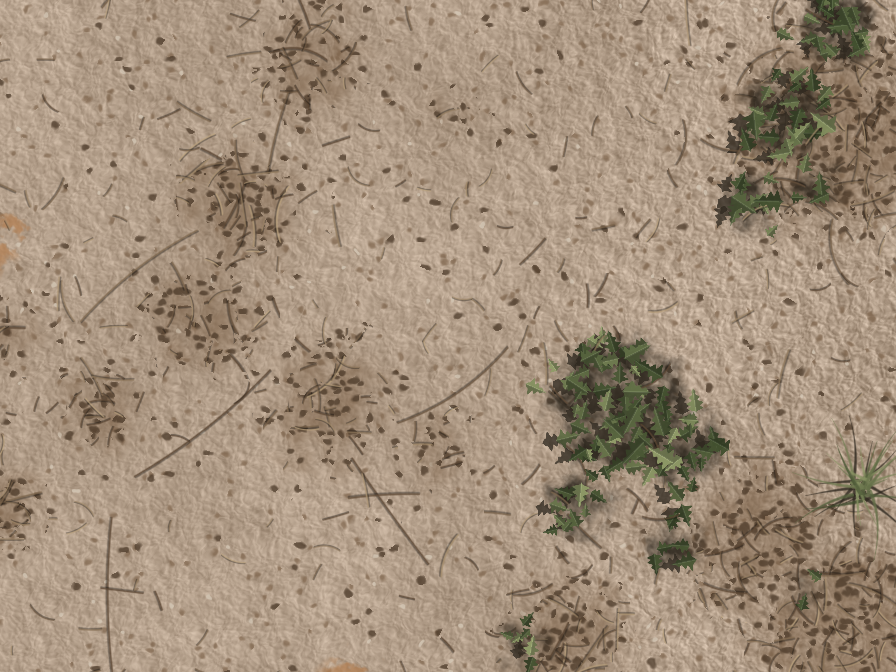
Give the GLSL for this texture, as a Shadertoy shader.

```glsl
const float TAU = 6.2831853;
const vec3 SAND_PALE = vec3(.745, .665, .585);
const vec3 SAND_DULL = vec3(.635, .555, .475);
const vec3 HUMUS = vec3(.49, .39, .295);
const vec3 CLAY = vec3(.70, .49, .31);
const vec3 CRUMB = vec3(.29, .22, .155);
const vec3 STRAW = vec3(.77, .67, .52);
const vec3 TWIG = vec3(.35, .265, .19);
const vec3 SHADE = vec3(.18, .155, .12);
const vec3 LEAF_DEEP = vec3(.24, .29, .17);
const vec3 LEAF_PALE = vec3(.54, .58, .39);

// Patches as centre and radius
const vec3 LITTER[13] = vec3[13](
    vec3(.47, .91, .10), vec3(.35, .69, .11), vec3(.29, .53, .11), vec3(.50, .40, .10),
    vec3(.15, .39, .09), vec3(.67, .83, .06), vec3(.00, .25, .07), vec3(.01, .50, .06),
    vec3(.65, .33, .07), vec3(1.13, .21, .13), vec3(.82, .04, .11), vec3(1.25, .80, .17),
    vec3(1.25, .08, .15));
const vec3 PLANTS[10] = vec3[10](
    vec3(1.25, .96, .07), vec3(1.17, .83, .075), vec3(1.12, .70, .055), vec3(1.21, .73, .045),
    vec3(.92, .40, .115), vec3(1.01, .34, .075), vec3(.86, .25, .06), vec3(1.00, .19, .05),
    vec3(.78, .04, .045), vec3(1.20, .12, .035));

vec4 hash4(vec2 c) {
    vec4 q = fract(c.xyxy * vec4(.1031, .1030, .0973, .1099));
    q += dot(q, q.wzxy + 33.33);
    return fract((q.xxyz + q.yzzw) * q.zywx);
}

mat2 turn(float a) { return mat2(cos(a), sin(a), -sin(a), cos(a)); }

float waves(vec2 p) {
    float sum = 0., amp = .45;
    for (int i = 0; i < 5; i++) {
        p = turn(.9) * p * 1.7 + 1.3;
        sum += amp * sin(p.x + 1.6 * sin(p.y));
        amp *= .65;
    }
    return sum;
}

// Cellular noise: nearest distance and random value of that cell
vec2 cells(vec2 p) {
    vec2 best = vec2(9., 0.);
    for (int k = 0; k < 9; k++) {
        vec2 id = floor(p) + vec2(k % 3 - 1, k / 3 - 1);
        vec4 h = hash4(id + 57.);
        float d = length(id + h.xy - p);
        if (d < best.x) best = vec2(d, h.z);
    }
    return best;
}

float litterDepth(vec2 p) {
    float depth = -1.;
    for (int i = 0; i < 13; i++) depth = max(depth, LITTER[i].z - length(p - LITTER[i].xy));
    return depth;
}

float plantDepth(vec2 p) {
    float depth = -1.;
    for (int i = 0; i < 10; i++) depth = max(depth, PLANTS[i].z - length(p - PLANTS[i].xy));
    return depth;
}

float soilHeight(vec2 p) {
    return -.5 * cells(p * 36.).x - .32 * cells(p * 85.).x - .24 * cells(p * 165.).x;
}

// Curved stalks, one per cell where the density allows
void addStraws(inout vec3 col, vec2 p, float scale, float width, float density, float soft, float seed) {
    for (int k = 0; k < 9; k++) {
        vec2 id = floor(p * scale) + vec2(k % 3 - 1, k / 3 - 1);
        vec4 h = hash4(id + seed), g = hash4(id + seed + 91.);
        if (g.x > density) continue;
        vec2 q = turn(h.z * TAU) * (p * scale - id - h.xy);
        q.y += (h.w - .5) * q.x * q.x;
        float over = max(abs(q.x) - mix(.2, .7, g.y), 0.);
        float d = length(vec2(over, q.y)) / scale;
        float under = length(vec2(over, q.y + width * scale * 1.5)) / scale;
        col *= 1. - .35 * smoothstep(width * 2.5, 0., under);
        col = mix(col, mix(TWIG, STRAW, g.z * g.z), .8 * smoothstep(width + soft, width - soft, d));
    }
}

// Jagged leaves, or their cast shadows
void addLeaves(inout vec3 col, vec2 p, float scale, float soft, float seed, bool shadow) {
    for (int k = 0; k < 9; k++) {
        vec2 id = floor(p * scale) + vec2(k % 3 - 1, k / 3 - 1);
        vec4 h = hash4(id + seed), g = hash4(id + seed + 37.);
        if (g.x > .8 * smoothstep(-.015, .055, plantDepth((id + h.xy) / scale))) continue;
        vec2 q = turn(h.z * TAU) * (p * scale - id - h.xy) / mix(.45, .75, g.y);
        float halfWidth = .4 * (1. - q.x) * smoothstep(-1., -.45, q.x) * (1. + .35 * sin(q.x * 13. + h.w * TAU));
        float edge = abs(q.y) - halfWidth;
        float mask = smoothstep(soft, -soft, edge / scale) * step(abs(q.x), 1.);
        vec3 tone = mix(LEAF_DEEP, LEAF_PALE, g.z * g.z) * (q.y > 0. ? 1.08 : .8);
        tone += .07 * smoothstep(.09, .02, abs(q.y));
        col = mix(col, shadow ? SHADE : tone, mask * (shadow ? .75 : .95));
    }
}

// Tuft of thin blades fanning out from a root
void addTuft(inout vec3 col, vec2 p, vec2 root, float soft) {
    for (int i = 0; i < 34; i++) {
        vec4 h = hash4(vec2(i, 7));
        vec2 q = turn(-h.x * TAU) * (p - root - .03 * (h.yz - .5));
        float size = mix(.04, .11, h.w);
        q.y += (h.y - .5) * q.x * q.x * 8.;
        float width = .0028 * (1. - q.x / size);
        float mask = smoothstep(soft, -soft, abs(q.y) - width) * step(0., q.x) * step(q.x, size);
        col = mix(col, i < 12 ? SHADE : mix(LEAF_DEEP, LEAF_PALE, h.z), .8 * mask);
    }
}

void mainImage(out vec4 fragColor, in vec2 fragCoord) {
    vec2 p = fragCoord / iResolution.y;
    float soft = .0008 + .5 / iResolution.y;
    float broad = waves(p * 5.), fine = waves(p * 38.);
    vec2 warped = p + .005 * vec2(fine, waves(p.yx * 31. + 4.));

    // Sunlit soil with pits and pebbles
    float relief = soilHeight(warped) - soilHeight(warped + vec2(.0035, .002));
    vec3 col = mix(SAND_DULL, SAND_PALE, clamp(.6 + .28 * broad + .22 * fine, 0., 1.));
    col += relief * mix(.32, .5, smoothstep(.6, 1.2, p.x));
    vec2 grit = cells(warped * 62.);
    col = mix(col, HUMUS, .7 * smoothstep(.4, .1, grit.x) * step(.87, grit.y));
    col = mix(col, vec3(.83, .78, .71), .8 * smoothstep(.28, .12, grit.x) * step(grit.y, .025));

    // Brown litter, clay stains and crumbs
    float litter = smoothstep(-.02, .09, litterDepth(p) + .035 * broad + .025 * fine);
    col = mix(col, HUMUS, litter * (.5 + .2 * fine));
    vec2 stain = cells(p * 7. + .25 * fine);
    col = mix(col, CLAY, .7 * smoothstep(.3, .1, stain.x) * step(.86, stain.y) * step(p.x, .85));
    vec2 crumb = cells(warped * vec2(70., 85.) + 11.);
    col = mix(col, CRUMB, .75 * smoothstep(.6, .25, crumb.x) * step(crumb.y, .03 + .42 * litter));

    // Dry stalks, long to short
    addStraws(col, p, 5., .0012, .16, soft, 3.);
    addStraws(col, p, 13., .0013, .05 + .6 * litter, soft, 17.);
    addStraws(col, p, 21., .0011, .06 + .75 * litter, soft, 29.);
    addStraws(col, p, 34., .0009, .08 + .7 * litter, soft, 43.);

    // Green plants over their shade
    float depth = plantDepth(p);
    if (depth > -.08) {
        col = mix(col, SHADE, smoothstep(-.005, .05, depth + .015 * fine) * clamp(.6 + .4 * fine, 0., .9));
        addLeaves(col, p + vec2(.02, .004), 30., soft, 5., true);
        addLeaves(col, p, 40., soft, 61., false);
        addStraws(col, p, 20., .0012, .25, soft, 71.);
        addLeaves(col, p, 30., soft, 5., false);
    }
    addTuft(col, p, vec2(1.28, .27), soft);

    fragColor = vec4(clamp(col, 0., 1.), 1.);
}
```
